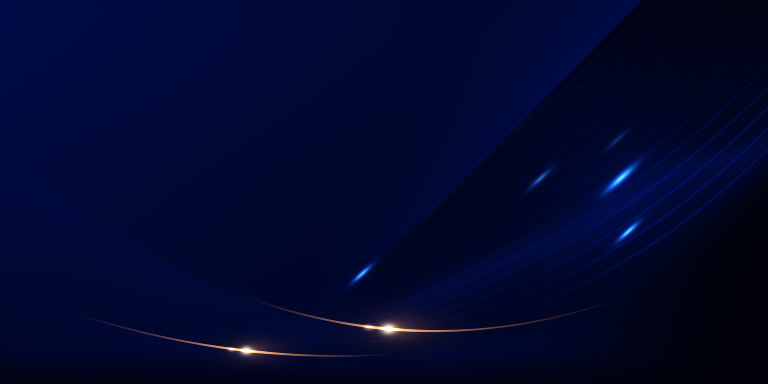
Reproduce this background procedurally as a Shadertoy shader.

```glsl
const vec3 BLACK = vec3(0.0, 0.005, 0.04);
const vec3 DEEP = vec3(0.0, 0.020, 0.135);
const vec3 NAVY = vec3(0.0, 0.042, 0.265);
const vec3 RIBBON = vec3(0.0, 0.015, 0.105);
const vec3 ROYAL = vec3(0.01, 0.09, 0.50);
const vec3 CYAN = vec3(0.12, 0.60, 1.0);
const vec3 GOLD = vec3(0.95, 0.62, 0.25);
const vec3 EMBER = vec3(0.70, 0.32, 0.12);

const float LINE_COUNT = 14.0;
const vec2 LOW_ARC = vec2(0.885, 0.073);   // lowest point of each arc
const vec2 HIGH_ARC = vec2(1.133, 0.138);
const float LOW_BEND = 0.233;
const float HIGH_BEND = 0.365;

// Centre, half length and strength of each light streak
const int STREAK_COUNT = 5;
const vec4 STREAKS[STREAK_COUNT] = vec4[](
    vec4(0.943, 0.287, 0.036, 0.85),
    vec4(1.407, 0.535, 0.042, 0.42),
    vec4(1.617, 0.536, 0.056, 1.00),
    vec4(1.636, 0.397, 0.040, 0.95),
    vec4(1.607, 0.636, 0.042, 0.16));

float sq(float v) { return v * v; }

float arcHeight(float x, vec2 low, float bend) {
    return low.y + bend * sq(x - low.x);
}

// Upper boundary of the ribbon: flat at the left, diagonal at the right
float upperEdge(float x) {
    float s = x - 0.79;
    return 0.085 + 0.515 * (s + sqrt(s * s + 0.03));
}

// Lower boundary of the ribbon
float lowerEdge(float x) {
    return 0.095 + 0.215 * pow(max(x - 0.65, 0.0001), 2.75);
}

vec3 backdrop(vec2 p) {
    vec2 d = p - vec2(0.1, 1.05);
    float corner = 0.62 * exp(-dot(d, d) * 1.1);
    float top = 0.22 * smoothstep(0.45, 1.0, p.y);
    float leftSide = 0.28 * exp(-p.x * 2.5) * smoothstep(0.05, 0.5, p.y);
    float above = p.y - upperEdge(p.x);
    float diagonal = 0.9 * exp(-abs(above) / 0.19) * smoothstep(0.7, 1.5, p.x);

    // Soft blue fills beneath the two arcs
    float highDepth = arcHeight(p.x, HIGH_ARC, HIGH_BEND) - p.y;
    float lowDepth = arcHeight(p.x, LOW_ARC, LOW_BEND) - p.y;
    float fill = 0.34 * smoothstep(-0.02, 0.02, highDepth) * exp(-max(highDepth, 0.0) / 0.17);
    fill += 0.22 * smoothstep(-0.01, 0.01, lowDepth) * exp(-max(lowDepth, 0.0) / 0.09);
    fill *= smoothstep(-0.2, 0.5, p.x) * (1.0 - smoothstep(1.1, 1.75, p.x));

    vec3 color = mix(DEEP, NAVY, min(corner + top + leftSide + diagonal + fill, 1.1));
    return color * mix(0.45, 1.0, smoothstep(-0.01, 0.1, p.y));
}

// Fine lines blended between the two ribbon boundaries
vec3 ribbonLines(vec2 p, float pixel) {
    float top = upperEdge(p.x);
    float span = max(top - lowerEdge(p.x), 0.01);
    float t = (top - p.y) / span;
    float offset = abs(fract(t * LINE_COUNT) - 0.5) * span / LINE_COUNT * 0.72;
    float line = 1.0 - smoothstep(0.0, 0.002 + pixel, offset);
    float inside = smoothstep(0.0, 0.03, t) * (1.0 - smoothstep(0.98, 1.0, t));
    float lowRight = smoothstep(0.5, 0.85, t) * smoothstep(1.4, 1.75, p.x);
    float strength = 0.10 + 0.24 * lowRight;
    return ROYAL * line * inside * strength * smoothstep(0.65, 0.95, p.x);
}

vec3 addRibbon(vec3 color, vec2 p, float pixel) {
    float below = upperEdge(p.x) - p.y;
    float body = smoothstep(-0.006, 0.012, below) * smoothstep(0.72, 1.05, p.x);
    float outside = smoothstep(-0.06, 0.1, lowerEdge(p.x) - p.y);
    vec3 shade = mix(RIBBON, RIBBON * 0.65, smoothstep(0.75, 1.0, p.y));
    color = mix(color, shade, body * (1.0 - outside));
    color = mix(color, BLACK, outside * smoothstep(1.35, 1.95, p.x));

    // Bright fold running across the ribbon
    float fold = p.y - (0.18 + 0.44 * (p.x - 0.99) + 0.03 * exp(-sq((p.x - 1.75) / 0.15)));
    float foldGlow = exp(-abs(fold) / (fold > 0.0 ? 0.04 : 0.085));
    color += ROYAL * 0.27 * foldGlow * body * smoothstep(0.8, 1.2, p.x) * (1.0 - 0.8 * outside);

    float haze = exp(-dot(p - vec2(1.6, 0.52), p - vec2(1.6, 0.52)) * 20.0);
    return color + ROYAL * 0.15 * haze * body + ribbonLines(p, pixel);
}

vec3 lightStreaks(vec2 p) {
    vec3 light = vec3(0.0);
    vec2 along = normalize(vec2(1.0, 0.9));
    for (int i = 0; i < STREAK_COUNT; i++) {
        vec4 streak = STREAKS[i];
        vec2 d = p - streak.xy;
        vec2 q = vec2(dot(d, along), dot(d, vec2(-along.y, along.x))) / streak.z;
        float core = exp(-sq(q.x * 1.3) - sq(q.y * 7.0));
        float halo = exp(-sq(q.x * 0.8) - sq(q.y * 2.8));
        light += streak.w * (CYAN * core + vec3(0.3) * core * core * core + ROYAL * 0.4 * halo);
    }
    return light;
}

// Golden thread with a large flare and a small companion at its left
vec3 goldArc(vec2 p, vec2 low, float bend, vec2 range, float flareX, float size, float pixel) {
    float slope = 2.0 * bend * (p.x - low.x);
    float dist = abs(p.y - arcHeight(p.x, low, bend)) / sqrt(1.0 + slope * slope);
    float fade = smoothstep(range.x, flareX, p.x) * (1.0 - smoothstep(flareX, range.y, p.x));
    float heat = exp(-abs(p.x - flareX) / 0.13);
    float width = 0.0003 + 0.002 * heat * size;
    float thread = 1.0 - smoothstep(width, width + 1.2 * pixel, dist);
    vec3 light = mix(EMBER, GOLD, fade) * thread * sqrt(fade) * (0.55 + 0.6 * heat);

    vec2 d = (p - vec2(flareX, arcHeight(flareX, low, bend))) / size;
    vec2 e = d + vec2(0.05, -0.004);
    light += vec3(1.0, 0.9, 0.72) * exp(-sq(d.x / 0.018) - sq(d.y / 0.013));
    light += vec3(0.9, 0.65, 0.75) * 0.7 * exp(-sq(e.x / 0.012) - sq(e.y / 0.007));
    light += GOLD * 0.45 * exp(-length(vec2(d.x - 0.02, d.y * 1.9)) / 0.032);
    return light + EMBER * 0.12 * exp(-sq((d.x - 0.04) / 0.12) - sq(d.y / 0.045));
}

void mainImage(out vec4 fragColor, in vec2 fragCoord) {
    float pixel = 1.0 / iResolution.y;
    vec2 p = fragCoord * pixel;
    vec3 color = addRibbon(backdrop(p), p, pixel);
    color += lightStreaks(p);
    color += goldArc(p, LOW_ARC, LOW_BEND, vec2(0.2, 1.02), 0.641, 0.75, pixel);
    color += goldArc(p, HIGH_ARC, HIGH_BEND, vec2(0.64, 1.62), 1.011, 1.0, pixel);
    fragColor = vec4(clamp(color, 0.0, 1.0), 1.0);
}
```
